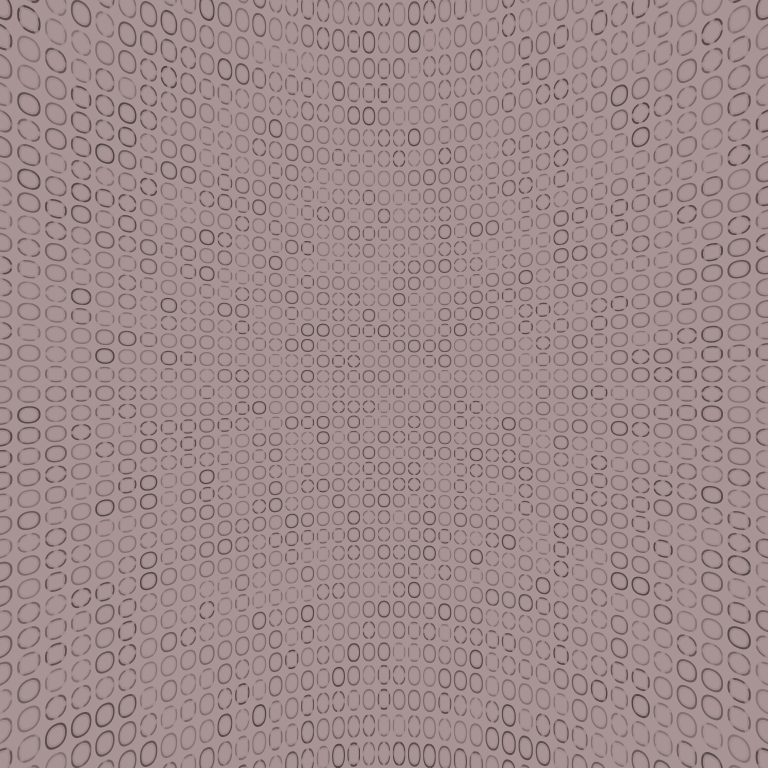
Give the GLSL for this pattern, as a Shadertoy shader.

```glsl
// A grid of thin worn rings, pinched at the middle of the canvas and stretched
// toward its edges. A flat view is turned into longitude and latitude, cut into
// equal angular cells, and each cell draws one ring with hashed ink and gaps.

const float PI = 3.14159265;
const float CELLS_PER_RADIAN = 80.0 / PI;   // 40 cells across a right angle
const vec3 GROUND = vec3(0.66, 0.58, 0.58);
const vec3 INK = vec3(0.31, 0.26, 0.27);

float hash(vec2 p, float seed) {
    return fract(sin(dot(p, vec2(127.1, 311.7)) + seed * 74.7) * 43758.5453);
}

// Longitude and latitude of the view ray through a point of the canvas
vec2 sphereAngles(vec2 p) {
    return atan(vec2(p.x, p.y / sqrt(1.0 + p.x * p.x)));
}

// Signed distance to a slightly squared circle
float ringDistance(vec2 p, float radius) {
    vec2 a = pow(abs(p) + 1e-4, vec2(2.3));
    return pow(a.x + a.y, 1.0 / 2.3) - radius;
}

// Share of a pixel covered by a line, exact even below one pixel
float stroke(float d, float width, float pixel) {
    float outer = clamp((d + 0.5 * width) / pixel + 0.5, 0.0, 1.0);
    float inner = clamp((d - 0.5 * width) / pixel + 0.5, 0.0, 1.0);
    return outer - inner;
}

// Four worn gaps, either on the axes or on the diagonals of the ring
float wornInk(vec2 p, vec2 id) {
    float angle = atan(p.y, p.x + 1e-5);
    float side = hash(id, 1.0) < 0.5 ? -1.0 : 1.0;
    float gaps = 1.0 - smoothstep(-0.9, -0.2, side * cos(4.0 * angle));
    float wear = smoothstep(0.2, 0.7, hash(id, 2.0));
    float strength = mix(0.4, 1.0, pow(hash(id, 3.0), 1.6));
    return strength * (1.0 - 0.8 * wear * gaps);
}

void mainImage(out vec4 fragColor, in vec2 fragCoord) {
    vec2 view = (2.0 * fragCoord - iResolution.xy) / iResolution.y;

    // Columns are centred on the canvas axis, rows sit either side of it
    vec2 grid = sphereAngles(view) * CELLS_PER_RADIAN + vec2(0.5, 0.0);
    vec2 id = floor(grid);
    vec2 local = fract(grid) - 0.5;

    // Fine outline with a faint inner shade
    float d = ringDistance(local, 0.385);
    float pixel = max(length(vec2(dFdx(d), dFdy(d))), 1e-4);
    float line = stroke(d, 0.065, pixel);
    float shade = stroke(d + 0.06, 0.09, pixel);
    float ink = wornInk(local, id) * min(line + 0.16 * shade, 1.0);

    fragColor = vec4(mix(GROUND, INK, ink), 1.0);
}
```
